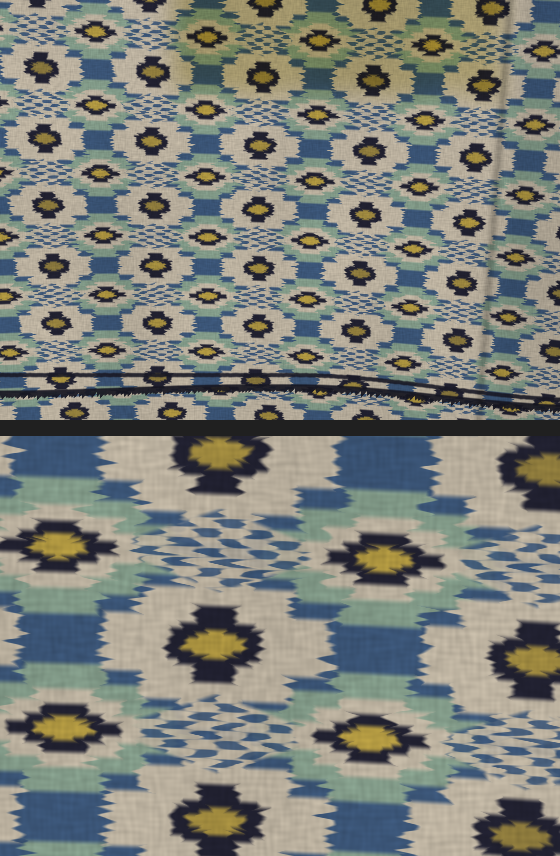
Top: the whole. Bottom: its middle third, enlarged.
Write a Shadertoy shader that draws this pattern.

```glsl
// Ikat cloth: feathered stepped crosses and green diamonds in staggered rows, with a fringed hem.
#define COLUMN_PITCH 0.2715
#define PITCH_SHRINK 0.042
#define ROW_RATE vec2(5.67, 1.49)
#define FEATHER 0.075
#define WEAVE 0.10
#define BLUE vec3(0.225, 0.325, 0.455)
#define BEIGE vec3(0.725, 0.685, 0.615)
#define GREEN vec3(0.50, 0.595, 0.525)
#define INK vec3(0.125, 0.125, 0.185)
#define YELLOW vec3(0.68, 0.585, 0.25)

vec2 hash2(vec2 p) {
    p = vec2(dot(p, vec2(127.1, 311.7)), dot(p, vec2(269.5, 183.3)));
    return fract(sin(p) * 43758.55) * 2.0 - 1.0;
}

float gradientNoise(vec2 p) {
    vec2 i = floor(p), f = fract(p);
    vec2 s = f * f * f * (f * (f * 6.0 - 15.0) + 10.0);
    float a = dot(hash2(i), f);
    float b = dot(hash2(i + vec2(1, 0)), f - vec2(1, 0));
    float c = dot(hash2(i + vec2(0, 1)), f - vec2(0, 1));
    float d = dot(hash2(i + vec2(1, 1)), f - vec2(1, 1));
    return mix(mix(a, b, s.x), mix(c, d, s.x), s.y);
}

// Coverage of three stacked boxes: half widths w, half heights h
float stepped(vec2 d, vec3 w, vec3 h, float soft) {
    vec3 e = min(w - d.x, (h - d.y) * 0.62);
    return smoothstep(-soft, soft, max(e.x, max(e.y, e.z)));
}

// Offset from the nearest lattice point, with a small shift per repeat
vec2 motifOffset(vec2 g) {
    vec2 id = floor(g + 0.5);
    return g - id - 0.014 * hash2(id + 7.0);
}

// Maps the sagging, receding cloth to column and row numbers
vec2 clothGrid(vec2 q) {
    float pitch = COLUMN_PITCH - PITCH_SHRINK * q.y;
    float sag = 0.063 * (q.x - 0.295) * (q.x - 0.295);
    float tilt = mix(0.042 * (q.x - 0.1), sag, smoothstep(0.16, 0.7, q.y));
    float t = q.y - tilt - 0.1615;
    return vec2(1.5 + (q.x - 0.493) / pitch, ROW_RATE.x * t + ROW_RATE.y * t * t);
}

vec3 ikat(vec2 g, float soft) {
    float feather = FEATHER * (gradientNoise(g * vec2(3.0, 24.0))
                  + 0.7 * gradientNoise(g * vec2(5.0, 40.0) + 31.0));
    vec2 cross = motifOffset(g);
    vec2 diamond = motifOffset(g + 0.5);
    vec2 c = abs(cross) + vec2(feather, 0.0);
    vec2 d = abs(diamond) + vec2(feather, 0.0);
    vec2 coreC = abs(cross) + vec2(0.45 * feather, 0.0);
    vec2 coreD = abs(diamond) + vec2(0.55 * feather, 0.0);

    // Cross and diamond grounds
    vec3 col = mix(BLUE, GREEN, stepped(d, vec3(0.37, 0.27, 0.13), vec3(0.13, 0.25, 0.36), soft));
    col = mix(col, BEIGE, stepped(c, vec3(0.36, 0.245, 0.115), vec3(0.16, 0.31, 0.46), soft));

    // Broken dashes where the tips of the motifs meet
    vec2 k = vec2(g.x - floor(g.x + 0.5), fract(g.y) - 0.5);
    float zone = smoothstep(-0.08, 0.08, 1.0 - abs(k.x) / 0.36 - abs(k.y) / 0.22);
    float checker = sin((k.x + feather) * 38.0) * sin(k.y * 60.0 + 0.8);
    vec3 dash = mix(BLUE, BEIGE, smoothstep(-0.25, 0.25, checker + 0.12));
    col = mix(col, dash, zone * 0.9);

    // Diamond core
    col = mix(col, BEIGE, stepped(d, vec3(0.25, 0.18, 0.095), vec3(0.08, 0.16, 0.22), soft));
    col = mix(col, INK, stepped(coreD, vec3(0.18, 0.12, 0.065), vec3(0.035, 0.08, 0.135), soft));
    col = mix(col, YELLOW, stepped(coreD, vec3(0.085, 0.06, 0.03), vec3(0.03, 0.05, 0.07), soft));

    // Cross core
    col = mix(col, INK, stepped(coreC, vec3(0.145, 0.115, 0.065), vec3(0.085, 0.115, 0.21), soft));
    float fade = 0.85 + 0.15 * hash2(floor(g + 0.5)).x;
    return mix(col, YELLOW, fade * stepped(coreC, vec3(0.09, 0.065, 0.03), vec3(0.035, 0.06, 0.08), soft));
}

void mainImage(out vec4 fragColor, in vec2 fragCoord) {
    vec2 q = fragCoord / iResolution.y;
    q.y = 1.0 - q.y;
    float px = 1.0 / iResolution.y;
    float soft = max(0.012, px * 3.5);

    // Upper cloth, with a second layer showing below its hem
    float drop = smoothstep(0.7, 1.4, q.x);
    float hem = 0.935 - 0.015 * smoothstep(0.0, 0.6, q.x) + 0.05 * drop;
    vec2 g = clothGrid(q);
    vec3 upper = ikat(g, soft);
    vec3 lower = ikat(g + vec2(-0.144, 0.35), soft);
    vec3 col = mix(upper, lower, smoothstep(-px, px, q.y - hem));

    // Woven stripe and ragged fringe
    float ragged = gradientNoise(vec2(q.x * 90.0, 4.0));
    float stripe = abs(q.y - 0.893 - 0.06 * drop - 0.002 * ragged);
    col = mix(col, INK * 0.8, 0.9 * (1.0 - smoothstep(0.0025, 0.0025 + 2.0 * px, stripe)));
    float tuft = 0.012 + 0.018 * gradientNoise(vec2((q.x + 0.4 * (q.y - hem)) * 140.0, 9.0));
    float fringe = smoothstep(-px, px, q.y - hem + 0.005) * (1.0 - smoothstep(-px, px, q.y - hem - tuft));
    col = mix(col, INK * 0.7, 0.92 * fringe);

    // Threads, stains and soft folds
    float threads = gradientNoise(q * vec2(60.0, 260.0)) + gradientNoise(q * vec2(260.0, 60.0));
    col *= 1.0 + WEAVE * threads + 0.09 * gradientNoise(q * vec2(5.0, 2.5) + 3.0);
    float shade = smoothstep(0.36, 0.46, q.x) * (1.0 - smoothstep(1.14, 1.25, q.x));
    shade *= 1.0 - smoothstep(0.17, 0.28, q.y + 0.03 * gradientNoise(q * 6.0));
    col *= mix(vec3(1.0), vec3(0.87, 0.85, 0.68), shade);
    float fold = q.x - 1.215 + 0.075 * q.y;
    col *= 1.0 - 0.22 * exp(-fold * fold * 9000.0) - 0.10 * smoothstep(0.0, 0.06, fold);
    fragColor = vec4(clamp(col, 0.0, 1.0), 1.0);
}
```
